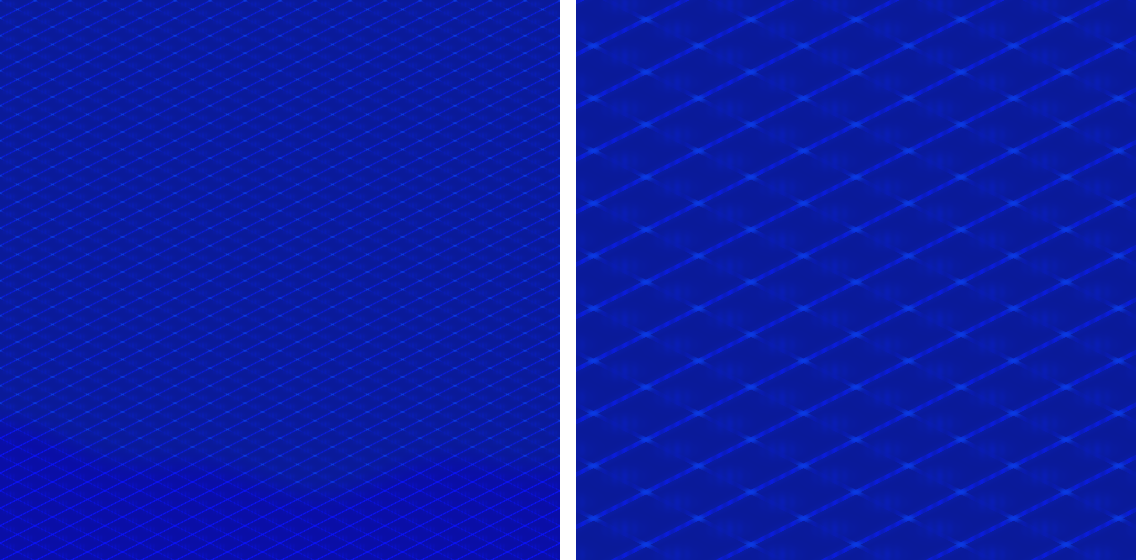
Left, the full canvas; right, a detail of the centre.
Reproduce this pattern procedurally as a WebGL 1 fragment shader.

```glsl
precision highp float;
// Fine isometric lattice of beaded diagonals on deep blue, over a violet-blue swell along the bottom.

uniform vec2 u_resolution;

const float TAU = 6.2831853;
const vec2 REPEATS = vec2(16.0, 32.0);     // diamonds across and down
const float NODE_SHIFT = 0.04;             // lattice drop, in cell heights
const float LINE_HALF_WIDTH = 0.045;       // in cell heights
const float NODE_RADIUS = 0.10;            // in cell heights
const float BEADS = 10.0;                  // beads per cell along the lines
const vec2 MARK_OFFSET = vec2(0.28, -0.2); // striped mark from its node, in cells
const vec2 MARK_SIZE = vec2(0.14, 0.14);   // in cells
const float SWELL_SOFTNESS = 0.035;

const vec3 BASE = vec3(0.04, 0.10, 0.60);
const vec3 GLOW = vec3(0.04, 0.12, 0.665);
const vec3 LINE = vec3(0.04, 0.11, 0.86);
const vec3 NODE = vec3(0.04, 0.23, 0.88);
const vec3 SWELL_BASE = vec3(0.04, 0.055, 0.65);
const vec3 SWELL_GLOW = vec3(0.04, 0.06, 0.69);
const vec3 SWELL_LINE = vec3(0.04, 0.07, 0.96);

// Signed offset from the nearest integer
vec2 gridOffset(vec2 t) {
  return fract(t + 0.5) - 0.5;
}

// Crisp antialiased line coverage
float lineMask(float offset, float pixel) {
  return 1.0 - smoothstep(LINE_HALF_WIDTH - 0.4 * pixel,
                          LINE_HALF_WIDTH + 0.4 * pixel, abs(offset));
}

// Coordinates along the rising and falling diagonals
vec2 diagonals(vec2 v) {
  return vec2(v.y - v.x, v.y + v.x);
}

float bell(vec2 d) {
  return exp(-dot(d, d));
}

// Height of the swell's upper edge
float swellHeight(float x) {
  return 0.195 - 0.05 * x + 0.035 * cos(TAU * x) + 0.018 * cos(TAU * 2.6 * x);
}

void main() {
  vec2 p = gl_FragCoord.xy / u_resolution;
  vec2 cell = p * REPEATS + vec2(0.0, NODE_SHIFT);
  float pixel = REPEATS.y / u_resolution.y;

  // Two families of diagonals crossing at the nodes
  vec2 offset = gridOffset(diagonals(cell));
  float rising = lineMask(offset.x, pixel);
  float falling = lineMask(offset.y, pixel);
  float node = bell(offset / NODE_RADIUS);

  // Small striped mark beside every node
  vec2 markDiagonals = gridOffset(diagonals(cell - MARK_OFFSET));
  vec2 fromMark = 0.5 * vec2(markDiagonals.y - markDiagonals.x,
                             markDiagonals.y + markDiagonals.x);
  float bead = 0.5 + 0.5 * cos(TAU * BEADS * cell.x);
  float mark = bell(fromMark / MARK_SIZE);

  // Rising lines are strongly beaded, falling ones are faint
  float swell = 1.0 - smoothstep(-SWELL_SOFTNESS, SWELL_SOFTNESS,
                                 p.y - swellHeight(p.x));
  float bright = rising * (0.48 + 0.5 * bead);
  float faint = falling * (0.08 + 0.20 * bead) * (1.0 + swell);
  float stripes = 0.30 * mark * bead;

  // Soft glow around marks and rising lines
  float glow = max(0.7 * bell(0.75 * fromMark / MARK_SIZE),
                   0.55 * bell(vec2(offset.x / 0.12, 0.0)));

  // Palette shifts inside the swell
  vec3 baseColor = mix(BASE, SWELL_BASE, swell);
  vec3 glowColor = mix(GLOW, SWELL_GLOW, swell);
  vec3 lineColor = mix(LINE, SWELL_LINE, swell);
  vec3 nodeColor = mix(NODE, SWELL_LINE, swell);

  // Glow, lines and marks, then bright crossings
  vec3 color = mix(baseColor, glowColor, glow);
  color = mix(color, lineColor, max(bright, max(faint, stripes)));
  color = mix(color, nodeColor, node * max(rising, falling));

  gl_FragColor = vec4(color, 1.0);
}
```
